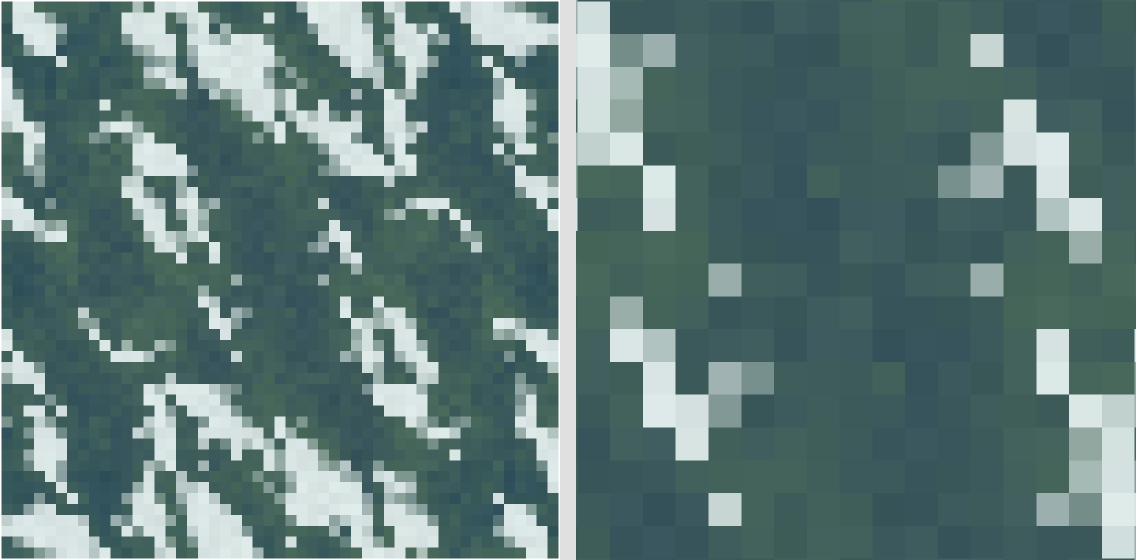
Left: the whole. Right: its middle third, enlarged.
This texture is drawn by a Shadertoy shader. Its source:

```glsl
const float CELLS = 51.0;
const float BORDER = 0.0025;
const float STREAK_SPACING = 9.2;
const int SAMPLES = 2;

const vec3 SLATE_BLUE = vec3(0.213, 0.325, 0.358);
const vec3 DEEP_TEAL = vec3(0.160, 0.305, 0.350);
const vec3 MOSS_GREEN = vec3(0.285, 0.412, 0.355);
const vec3 PALE_MIST = vec3(0.850, 0.900, 0.895);
const vec3 BORDER_WHITE = vec3(1.0);

float hash(vec2 p) {
    vec3 q = fract(p.xyx * 0.1031);
    q += dot(q, q.yzx + 33.33);
    return fract((q.x + q.y) * q.z);
}

float valueNoise(vec2 p) {
    vec2 i = floor(p);
    vec2 f = fract(p);
    f = f * f * (3.0 - 2.0 * f);
    float bottom = mix(hash(i), hash(i + vec2(1.0, 0.0)), f.x);
    float top = mix(hash(i + vec2(0.0, 1.0)), hash(i + vec2(1.0, 1.0)), f.x);
    return mix(bottom, top, f.y);
}

// "Even" values repeat after a half turn about the centre, "odd" ones change sign
float evenNoise(vec2 q, float seed) {
    return 0.5 * (valueNoise(seed + q) + valueNoise(seed - q)) - 0.5;
}

float oddNoise(vec2 q, float seed) {
    return 0.5 * (valueNoise(seed + q) - valueNoise(seed - q));
}

float evenJitter(vec2 q, float seed) {
    return 0.5 * (hash(seed + q) + hash(seed - q)) - 0.5;
}

float oddJitter(vec2 q, float seed) {
    return 0.5 * (hash(seed + q) - hash(seed - q));
}

// Inner depth of a diagonal streak with a thick middle and thin tails
float streak(vec2 p, float angle, float reach, float width) {
    vec2 dir = vec2(cos(angle), sin(angle));
    float along = abs(dot(p, dir));
    float across = abs(dot(p, vec2(-dir.y, dir.x)));
    float taper = 1.0 - along / reach;
    return width * pow(max(taper, 0.0), 1.4) - across + reach * min(taper, 0.0);
}

// Scattered streaks, bent by noise and roughened by grain
float streakField(vec2 cell) {
    vec2 p = cell + 5.0 * vec2(oddNoise(cell / 4.0, 41.3), oddNoise(cell / 4.0, 83.6));
    vec2 home = floor(p / STREAK_SPACING) + 0.5;
    float field = -20.0;
    for (int y = -2; y <= 2; y++) {
        for (int x = -2; x <= 2; x++) {
            vec2 id = home + vec2(x, y);
            vec2 center = id + 0.9 * vec2(oddJitter(id, 23.0), oddJitter(id, 67.0));
            float size = evenJitter(id, 131.0);
            float angle = -0.83 + 1.2 * evenJitter(id, 171.0);
            vec2 local = p - center * STREAK_SPACING;
            field = max(field, streak(local, angle, 6.4 + 5.0 * size, 2.0 + 2.2 * size));
        }
    }
    field += 2.4 * evenNoise(cell / 1.6, 143.4) + 1.2 * evenJitter(cell, 29.0);
    float specks = 8.0 * (evenJitter(cell, 191.0) - 0.42);
    return max(field, specks);
}

vec3 groundColor(vec2 cell, float field) {
    float patches = evenNoise(cell / vec2(4.5, 6.0), 211.6);
    float mottling = evenNoise(cell / vec2(1.6, 2.8), 251.2);
    float greenness = 0.48 + 1.1 * patches + 0.7 * mottling + 0.6 * evenJitter(cell, 59.0);
    greenness += 0.13 * clamp(field + 2.0, -2.0, 2.0);
    float rim = smoothstep(0.55, 1.3, length(cell) / (0.5 * CELLS));
    vec3 blue = mix(SLATE_BLUE, DEEP_TEAL, 0.7 * rim);
    vec3 color = mix(blue, MOSS_GREEN, clamp(greenness, 0.0, 1.0));
    return color + 0.035 * evenJitter(cell, 17.0);
}

vec3 cellColor(vec2 cell) {
    float field = streakField(cell);
    float mist = smoothstep(-0.05, 0.0, field) * mix(0.3, 1.0, clamp(field / 0.55, 0.0, 1.0));
    vec3 pale = PALE_MIST + 0.06 * evenJitter(cell, 97.0);
    return mix(groundColor(cell, field), pale, mist);
}

vec3 mosaic(vec2 uv) {
    vec2 inner = (uv - BORDER) / (1.0 - 2.0 * BORDER);
    if (any(lessThan(inner, vec2(0.0))) || any(greaterThanEqual(inner, vec2(1.0)))) {
        return BORDER_WHITE;
    }
    return cellColor(floor(inner * CELLS) - floor(0.5 * CELLS));
}

void mainImage(out vec4 fragColor, in vec2 fragCoord) {
    // Average subsamples for smooth cell edges
    vec3 total = vec3(0.0);
    for (int y = 0; y < SAMPLES; y++) {
        for (int x = 0; x < SAMPLES; x++) {
            vec2 offset = (vec2(x, y) + 0.5) / float(SAMPLES);
            total += mosaic((floor(fragCoord) + offset) / iResolution.xy);
        }
    }
    fragColor = vec4(total / float(SAMPLES * SAMPLES), 1.0);
}
```
